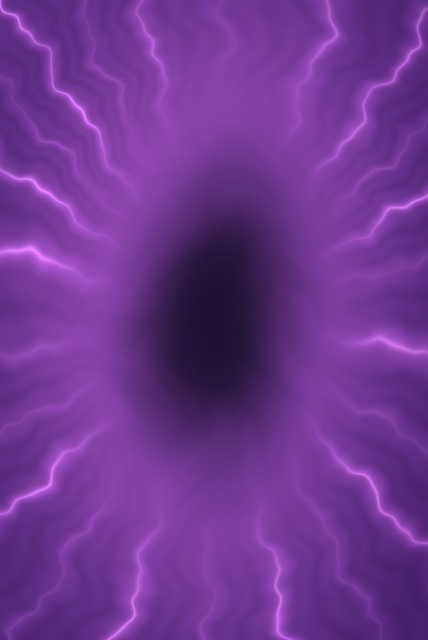
Give the GLSL for this background, as a WebGL 1 fragment shader.

```glsl
precision highp float;

uniform vec2 u_resolution;

const float TAU = 6.2831853;

// Colours
const vec3 VOID_COLOR  = vec3(0.125, 0.068, 0.205);
const vec3 SHADE_COLOR = vec3(0.315, 0.145, 0.460);
const vec3 MIST_COLOR  = vec3(0.530, 0.260, 0.670);
const vec3 HALO_COLOR  = vec3(0.250, 0.130, 0.260);
const vec3 CORE_COLOR  = vec3(0.230, 0.170, 0.190);

// Layout, in canvas heights
const vec2 CENTER = vec2(0.003, 0.0);
const vec2 VOID_RADIUS = vec2(0.130, 0.228);
const float VOID_TILT = 0.10;
const vec2 LIGHT_SIDE = vec2(-0.16, 0.09);

// Bolts
const float BOLT_COUNT = 23.0;
const float BOLT_OFFSET = -0.693;
const float CORE_WIDTH = 0.0028;
const float HALO_WIDTH = 0.018;
const float WEAK_BOLT = 0.42;
const float STREAK_LIGHT = 0.035;

// Soft cloud made of warped, layered sines, about -1 to 1
float cloud(vec2 p) {
  float sum = 0.0;
  float weight = 0.5;
  for (int i = 0; i < 4; i++) {
    p += 0.6 * sin(p.yx * 1.3 + vec2(1.7, 4.1));
    sum += weight * sin(p.x) * cos(p.y);
    p = mat2(1.4, 1.1, -1.1, 1.4) * p + 2.3;
    weight *= 0.55;
  }
  return sum;
}

// Meander of the bolts, periodic in the angle
float meander(float angle, float r) {
  return 0.020 * sin(44.0 * r + 5.0 * angle)
       + 0.012 * sin(83.0 * r - 7.0 * angle + 1.3)
       + 0.005 * sin(171.0 * r + 11.0 * angle);
}

// Bolt index as a continuous, unevenly spaced function of angle
float boltCoordinate(float angle) {
  float n = (angle / TAU + 0.5) * BOLT_COUNT + BOLT_OFFSET;
  n += 0.401 * sin(angle - 1.836);
  n += 0.395 * sin(2.0 * angle + 2.997);
  n += 0.160 * sin(3.0 * angle - 0.759);
  n += 0.255 * sin(4.0 * angle - 2.571);
  n += 0.081 * sin(5.0 * angle + 2.030);
  return n;
}

// Strong and weak bolts alternate, quieter near the top
float boltStrength(float id) {
  id = mod(id - 1.0, BOLT_COUNT) + 1.0;
  float parity = mod(id + step(14.5, id) + step(21.5, id), 2.0);
  float strength = mix(1.0, WEAK_BOLT, step(0.5, parity));
  float quiet = (id - 16.0) / 1.6;
  return strength * (1.0 - 0.4 * exp(-quiet * quiet));
}

void main() {
  vec2 p = (gl_FragCoord.xy - 0.5 * u_resolution) / u_resolution.y - CENTER;
  float r = length(p);
  float angle = atan(p.y, p.x + 1e-6);
  float mottling = cloud(p * 14.0);

  // Elliptical distance, leaning with the dark pool
  vec2 q = vec2(p.x - VOID_TILT * p.y * exp(-8.0 * r * r), p.y);
  float s = length(q / VOID_RADIUS);
  float ragged = s + 0.13 * mottling;

  // Mist around the void, fading to the corners
  float mist = 1.0 - smoothstep(1.1, 3.2, s);
  mist += dot(p / (r + 0.05), LIGHT_SIDE) + 0.06 * mottling;
  vec3 color = mix(SHADE_COLOR, MIST_COLOR, clamp(mist, -0.25, 1.1));

  // Nearest bolt and distance to it
  float n = boltCoordinate(angle + meander(angle, r));
  float id = floor(n + 0.5);
  float gap = n - id;
  float d = abs(gap) * r * TAU / BOLT_COUNT;
  float window = 1.0 - 4.0 * gap * gap;
  float strength = boltStrength(id) * window * window;

  // Halo, hot core and faint side streaks
  float reach = smoothstep(1.1, 2.3, s);
  float pulse = 0.75 + 0.25 * sin(31.0 * r + 4.0 * angle);
  float halo = exp(-d / HALO_WIDTH);
  float core = 1.0 / (1.0 + d * d / (CORE_WIDTH * CORE_WIDTH));
  float streak = sin(3.0 * TAU * n + 1.5 * sin(36.0 * r + 3.0 * angle));
  color += HALO_COLOR * halo * strength * reach;
  color += CORE_COLOR * core * strength * strength * pulse * reach * reach;
  color *= 1.0 + STREAK_LIGHT * streak * reach;

  // Dark pool in the middle
  color = mix(VOID_COLOR, color, smoothstep(0.2, 1.5, ragged));

  gl_FragColor = vec4(color, 1.0);
}
```
